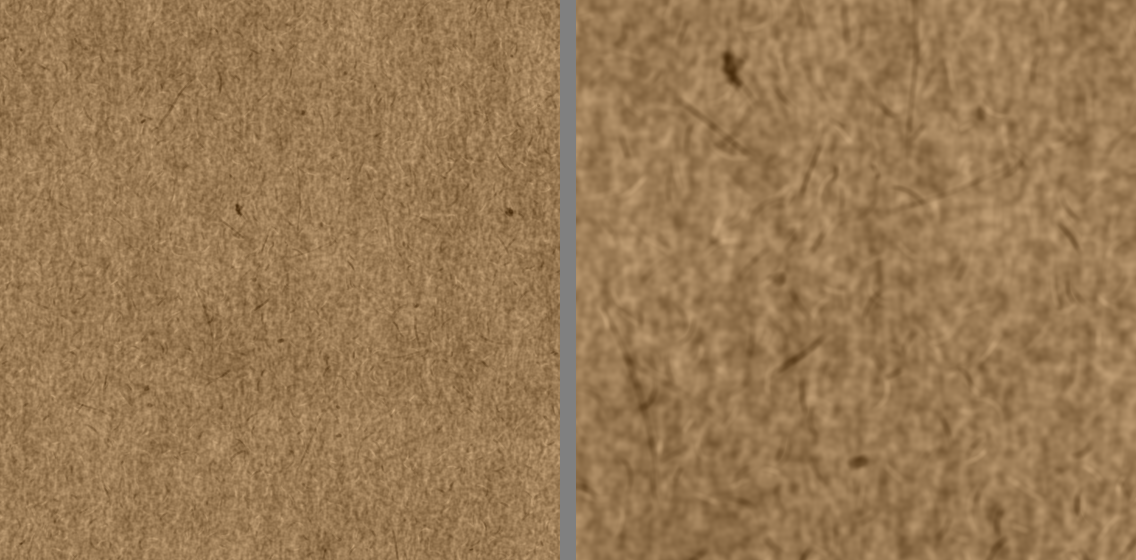
Left, the full canvas; right, a detail of the centre.
Write a Shadertoy shader that draws this texture.

```glsl
vec4 hash4(vec2 p) {
    vec4 q = fract(p.xyxy * vec4(0.1031, 0.1030, 0.0973, 0.1099));
    q += dot(q, q.wzxy + 33.33);
    return fract((q.xxyz + q.yzzw) * q.zywx);
}

float gradientNoise(vec2 p) {
    vec2 cell = floor(p), f = p - cell;
    vec2 u = f * f * f * (f * (f * 6.0 - 15.0) + 10.0);
    vec4 corners;
    for (int i = 0; i < 4; i++) {
        vec2 corner = vec2(i & 1, i >> 1);
        float angle = 6.2832 * hash4(cell + corner + 17.0).x;
        corners[i] = dot(vec2(cos(angle), sin(angle)), f - corner);
    }
    return mix(mix(corners.x, corners.y, u.x), mix(corners.z, corners.w, u.x), u.y);
}

// Bent strands scattered on a grid; spread 1 allows every direction, 0 only upright
float fibres(vec2 uv, float cells, float reach, float width, float spread, float share, float seed) {
    vec2 p = uv * cells, home = floor(p);
    float cover = 0.0;
    for (int y = -1; y <= 1; y++)
    for (int x = -1; x <= 1; x++) {
        vec2 cell = home + vec2(x, y);
        vec4 place = hash4(cell + seed), shape = hash4(cell + seed + 71.0);
        if (shape.w > share) continue;
        float angle = (place.z - 0.5) * 3.1416 * spread;
        vec2 d = p - cell - place.xy;
        d = mat2(cos(angle), sin(angle), -sin(angle), cos(angle)) * d;
        float halfLength = reach * (0.4 + 0.6 * place.w);
        d.x += (shape.x - 0.5) * d.y * d.y / reach;
        float line = 1.0 - smoothstep(0.2, 1.6, abs(d.x) / (width * cells));
        float taper = 1.0 - smoothstep(0.4, 1.0, abs(d.y) / halfLength);
        cover = max(cover, line * taper * (0.4 + 0.6 * shape.y));
    }
    return cover;
}

// Dark flecks of bark
float specks(vec2 uv, float cells, float radius, float share, float seed) {
    vec2 p = uv * cells, cell = floor(p);
    vec4 place = hash4(cell + seed), shape = hash4(cell + seed + 39.0);
    vec2 d = (p - cell - 0.2 - 0.6 * place.xy) / cells;
    float angle = 6.2832 * place.z;
    d = mat2(cos(angle), sin(angle), -sin(angle), cos(angle)) * d;
    d.y *= 1.0 + shape.y;
    float size = radius * (0.6 + 0.6 * shape.x);
    float edge = length(d) / size + 0.6 * gradientNoise(uv * 150.0);
    return step(shape.w, share) * (1.0 - smoothstep(0.2, 1.4, edge)) * (0.5 + 0.5 * place.w);
}

void mainImage(out vec4 fragColor, in vec2 fragCoord) {
    vec2 uv = fragCoord / iResolution.y;
    vec2 warp = vec2(gradientNoise(uv * 14.0), gradientNoise(uv * 14.0 + 50.0));
    vec2 pulp = uv + 0.010 * warp;

    // Fine grain, drawn out along the upright direction
    float tone = 0.105 * gradientNoise(pulp * vec2(150.0, 85.0));
    tone += 0.105 * gradientNoise(mat2(0.9, 0.4, -0.4, 0.9) * pulp * vec2(125.0, 110.0) + 31.0);
    tone += 0.070 * gradientNoise(uv * 200.0 + 83.0);
    tone += 0.085 * gradientNoise(pulp * vec2(75.0, 22.0) + 120.0);

    // Broad cloudiness
    tone += 0.040 * gradientNoise(uv * vec2(32.0, 18.0) + 207.0);
    tone += 0.045 * gradientNoise(uv * vec2(13.0, 7.0) + 9.0);
    tone += 0.038 * gradientNoise(uv * 4.0 + 63.0);

    // Short pale and dark fibres
    tone += 0.070 * fibres(pulp, 42.0, 0.60, 0.0018, 0.9, 0.7, 5.0);
    tone -= 0.090 * fibres(pulp, 38.0, 0.60, 0.0020, 0.7, 0.7, 211.0);

    // Long curved strands
    tone -= 0.110 * fibres(pulp, 9.0, 0.45, 0.0020, 0.9, 0.28, 307.0);
    tone -= 0.120 * fibres(pulp, 5.0, 0.50, 0.0022, 0.40, 0.40, 419.0);

    // Flecks
    tone -= 0.20 * specks(uv, 17.0, 0.0055, 0.15, 503.0);
    tone -= 0.36 * specks(uv, 6.0, 0.0105, 0.10, 607.0);

    vec3 kraft = vec3(0.605, 0.479, 0.328) + tone * vec3(1.0, 0.95, 0.87);
    fragColor = vec4(clamp(kraft, 0.0, 1.0), 1.0);
}
```
